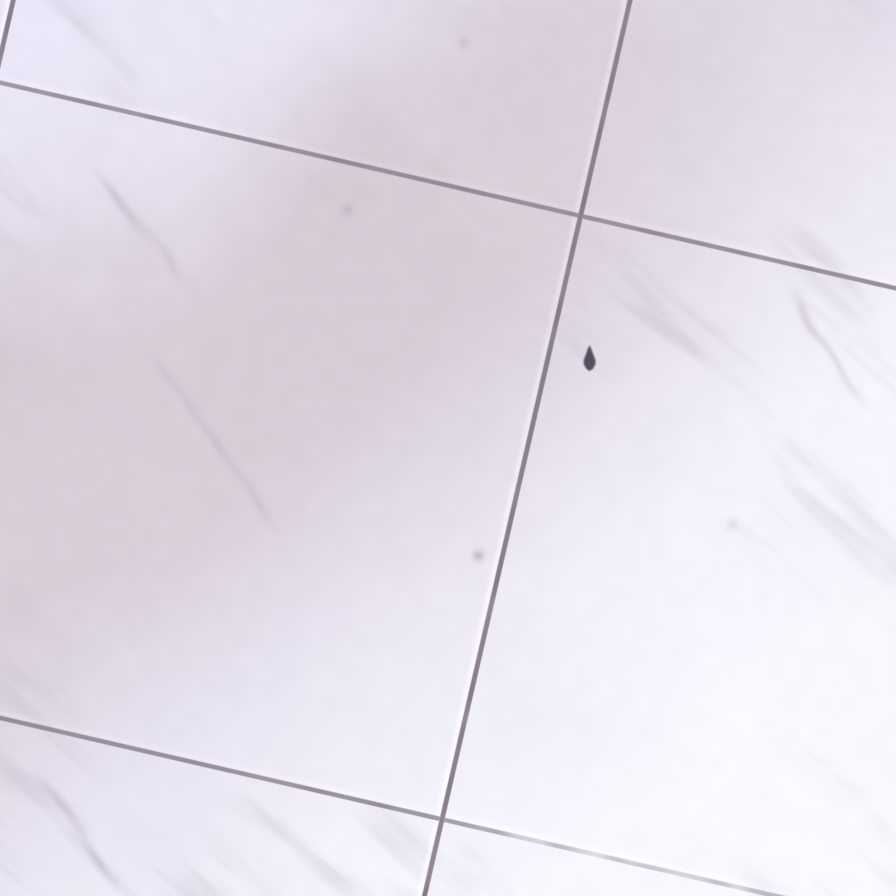
Give the GLSL for this texture, as a Shadertoy shader.

```glsl
#define TILE_SIZE vec2(0.671, 0.691)
#define GRID_CORNER vec2(0.648, 0.759)
#define GRID_ANGLE 0.2257
#define GROUT_WIDTH 0.0054
#define GROUT_COLOR vec3(0.52, 0.48, 0.53)
#define PINK_SHADE vec3(0.845, 0.805, 0.845)
#define LILAC_BASE vec3(0.92, 0.905, 0.97)
#define BRIGHT_BASE vec3(0.975, 0.975, 1.0)
#define VEIN_COLOR vec3(0.70, 0.67, 0.73)
#define SPECK_COLOR vec3(0.27, 0.25, 0.31)

float hash(vec2 p) {
    p = fract(p * vec2(0.1031, 0.1137));
    p += dot(p, p.yx + 33.33);
    return fract((p.x + p.y) * p.x * 17.0);
}

float noise(vec2 p) {
    vec2 cell = floor(p), f = fract(p);
    f = f * f * (3.0 - 2.0 * f);
    return mix(mix(hash(cell), hash(cell + vec2(1, 0)), f.x),
               mix(hash(cell + vec2(0, 1)), hash(cell + vec2(1, 1)), f.x), f.y);
}

float fbm(vec2 p) {
    float sum = 0.0, gain = 0.5;
    for (int i = 0; i < 4; i++) {
        sum += gain * noise(p);
        p = mat2(1.6, 1.2, -1.2, 1.6) * p + 7.3;
        gain *= 0.5;
    }
    return sum / 0.9375;
}

vec2 rotate(vec2 p, float a) {
    return vec2(cos(a) * p.x - sin(a) * p.y, sin(a) * p.x + cos(a) * p.y);
}

// Broad light and shadow: a pinkish diagonal band over cool white
vec3 stoneColor(vec2 p) {
    float cloud = fbm(p * 5.0 + 40.0) - 0.5;
    float glow = smoothstep(-0.35, 0.75, p.x - p.y + 0.25 * cloud);
    float across = dot(p - vec2(0.25, 0.58), vec2(-0.53, 0.848)) + 0.16 * cloud;
    float band = exp(-across * across / 0.07);
    band *= 1.0 - 0.65 * smoothstep(0.45, 1.0, p.x);
    vec3 color = mix(LILAC_BASE, BRIGHT_BASE, glow);
    color = mix(color, PINK_SHADE, clamp(1.12 * band, 0.0, 1.0));
    return color + 0.03 * cloud + 0.012 * (noise(p * 60.0) - 0.5);
}

// Soft streaks plus a few longer tapered veins
float veins(vec2 p) {
    vec2 s = rotate(p, 0.72) * vec2(5.0, 34.0);
    float patches = smoothstep(0.48, 0.72, fbm(p * 4.5 + 13.0));
    float amount = 0.28 * patches * smoothstep(0.5, 0.85, fbm(s));
    vec4 paths[4] = vec4[4](vec4(0.09, 0.83, 0.22, 0.67), vec4(0.16, 0.62, 0.32, 0.39),
                            vec4(0.87, 0.69, 0.98, 0.53), vec4(0.04, 0.14, 0.14, 0.00));
    vec2 wobbled = p + 0.012 * (vec2(noise(p * 22.0), noise(p * 22.0 + 9.0)) - 0.5);
    for (int i = 0; i < 4; i++) {
        vec2 a = paths[i].xy, along = paths[i].zw - a;
        float t = clamp(dot(wobbled - a, along) / dot(along, along), 0.0, 1.0);
        float d = length(wobbled - a - t * along) / 0.0055;
        float taper = smoothstep(0.0, 0.3, t) * smoothstep(1.0, 0.75, t);
        amount += 0.42 * taper * exp(-d * d) * (0.4 + 0.6 * noise(p * 30.0));
    }
    return amount;
}

// Teardrop speck with a pointed top
float speck(vec2 p, float px) {
    vec2 q = p - vec2(0.658, 0.600);
    float halfWidth = 0.0065 * sqrt(clamp((q.y + 0.014) / 0.008, 0.0, 1.0))
                    * clamp((0.016 - q.y) / 0.018, 0.0, 1.0);
    return smoothstep(px + 0.001, -px - 0.001, abs(q.x) - halfWidth)
         * smoothstep(0.017, 0.011, abs(q.y));
}

float faintSpots(vec2 p) {
    vec3 spots[4] = vec3[4](vec3(0.534, 0.380, 0.42), vec3(0.818, 0.414, 0.16),
                            vec3(0.388, 0.766, 0.22), vec3(0.518, 0.952, 0.18));
    float amount = 0.0;
    for (int i = 0; i < 4; i++) {
        float d = length(p - spots[i].xy) / 0.0065;
        amount += spots[i].z * exp(-d * d);
    }
    return amount;
}

void mainImage(out vec4 fragColor, in vec2 fragCoord) {
    vec2 p = fragCoord / iResolution.xy;
    float px = 1.0 / iResolution.y;
    vec3 color = mix(stoneColor(p), VEIN_COLOR, veins(p));
    color = mix(color, VEIN_COLOR * 0.8, faintSpots(p));

    // Signed distances to the nearest joint on each axis
    vec2 grid = rotate(p - GRID_CORNER, GRID_ANGLE) / TILE_SIZE;
    vec2 joint = (fract(grid + 0.5) - 0.5) * TILE_SIZE;
    vec2 halfWidth = vec2(0.5, 0.46) * GROUT_WIDTH;
    vec2 grout = smoothstep(halfWidth + px, halfWidth - px, abs(joint));

    // The lower joint wears away towards the right
    float worn = smoothstep(0.46, 0.62, p.x) * smoothstep(0.3, 0.1, p.y);
    float wear = 1.0 - worn * (0.3 + 0.45 * noise(p * 45.0));
    grout *= vec2(1.0, 0.85 * wear) * (0.85 + 0.15 * noise(p * 40.0));

    // Pale bevel beside each joint, then the joint itself
    vec2 bevel = exp(-pow((joint + vec2(1.0, -1.0) * GROUT_WIDTH) / 0.003, vec2(2.0)));
    color += 0.045 * max(bevel.x, 0.5 * bevel.y);
    color = mix(color, GROUT_COLOR, max(grout.x, grout.y));
    color = mix(color, SPECK_COLOR, 0.9 * speck(p, px));
    fragColor = vec4(clamp(color, 0.0, 1.0), 1.0);
}
```
